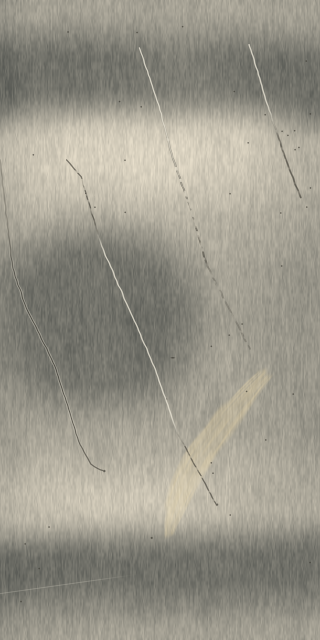
Write a Shadertoy shader that draws this texture.

```glsl
// Brushed metal sheet: soft horizontal reflections, a dark rounded shadow,
// fine vertical grain, long bent scratches, sparse pits and a tan smear.
// Space: x runs 0..1 to the right, y runs 0..2 downward from the top edge.

float hash(vec2 p) {
    vec3 h = fract(p.xyx * vec3(0.1031, 0.1030, 0.0973));
    h += dot(h, h.yzx + 33.33);
    return fract((h.x + h.y) * h.z);
}

float noise(vec2 p) {
    vec2 i = floor(p), f = fract(p);
    f = f * f * (3.0 - 2.0 * f);
    return mix(mix(hash(i), hash(i + vec2(1, 0)), f.x),
               mix(hash(i + vec2(0, 1)), hash(i + vec2(1, 1)), f.x), f.y);
}

// Distance to a bent line through six points
float pathDistance(vec2 p, vec2 c[6]) {
    float d = 9.0;
    for (int i = 0; i < 5; i++) {
        vec2 a = p - c[i], b = c[i + 1] - c[i];
        d = min(d, length(a - b * clamp(dot(a, b) / dot(b, b), 0.0, 1.0)));
    }
    return d;
}

float stroke(float d, float halfWidth) {
    float aa = 0.75 / iResolution.x;
    return 1.0 - smoothstep(max(halfWidth - aa, 0.0), halfWidth + aa, d);
}

float window(float a, float b, float soft, float x) {
    return smoothstep(a - soft, a + soft, x) * (1.0 - smoothstep(b - soft, b + soft, x));
}

// Broad reflections and the rounded shadow
float sheetLight(vec2 p) {
    float side = p.x - 0.5;
    float y = p.y + 0.02 * (noise(p * 4.0) - 0.5);
    float top = y - 0.16 * side * side;
    float v = mix(0.65, 0.44, smoothstep(0.02, 0.2, y));
    v += 0.05 * exp(-pow((p.x - 0.58) / 0.16, 2.0)) * window(0.12, 0.33, 0.06, y);
    v = mix(v, 0.74, smoothstep(0.26, 0.42, top));
    v = mix(v, 0.65, smoothstep(0.52, 0.9, y));
    v = mix(v, 0.71, smoothstep(1.3, 1.5, y));
    v = mix(v, 0.44, smoothstep(1.6, 1.75, y + 0.03 * side));
    v = mix(v, 0.64, smoothstep(1.79, 2.0, y));
    vec2 glow = (p - vec2(0.47, 0.49)) / vec2(0.42, 0.14);
    v += 0.12 * exp(-dot(glow, glow));
    glow = (p - vec2(0.3, 1.56)) / vec2(0.42, 0.08);
    v += 0.08 * exp(-dot(glow, glow));
    v -= 0.06 * smoothstep(0.72, 1.0, p.x) * window(0.35, 1.62, 0.1, y);
    v -= 0.05 * (1.0 - smoothstep(0.0, 0.12, p.x));
    // Shadow: a superellipse with a wide soft rim
    vec2 s = abs(p - vec2(0.3, 1.0)) / vec2(0.34, 0.3);
    float r = pow(pow(s.x, 2.6) + pow(s.y, 2.6), 1.0 / 2.6);
    return mix(v, 0.43 + 0.03 * s.y, 0.97 * (1.0 - smoothstep(0.6, 1.22, r)));
}

void mainImage(out vec4 fragColor, in vec2 fragCoord) {
    vec2 p = vec2(fragCoord.x, iResolution.y - fragCoord.y) / iResolution.xy * vec2(1, 2);
    float v = sheetLight(p);

    // Vertical brushing in three scales, and cloudy wear
    v += 0.085 * (noise(p * vec2(230, 34)) - 0.5);
    v += 0.06 * (noise(p * vec2(290, 90) + 40.0) - 0.5);
    v += 0.03 * (noise(p * vec2(70, 7) + 9.0) - 0.5);
    v += 0.03 * (noise(p * 9.0) - 0.5);
    vec3 col = vec3(0.44, 0.44, 0.41) + (v - 0.44) * vec3(1.0, 0.925, 0.825);

    // Tan smear, narrowing as it curves to the lower left
    float s = (p.y - 1.165) / 0.5, k = clamp(1.0 - s, 0.0, 1.0);
    float left = 0.512 + 0.29 * k * k, right = 0.545 + 0.31 * pow(k, 1.2);
    float across = (p.x - left) / (right - left);
    float streak = noise(vec2(across * 13.0, s * 9.0));
    float rag = 0.2 * (noise(vec2(p.x * 40.0 + p.y * 25.0, p.y * 12.0)) - 0.5);
    float smear = window(0.0, 1.0, 0.09, across + rag) * window(0.0, 1.0, 0.025, s + 0.4 * rag);
    col = mix(col, vec3(0.80, 0.75, 0.63) + 0.5 * (v - 0.66), smear * (0.4 + 0.45 * streak));

    // Scratches: bright gouges that fade into dark broken lines
    vec2 w = p + 0.003 * (vec2(noise(p.yy * 45.0), 0.5) - 0.5);
    float broken = smoothstep(0.2, 0.6, noise(p * vec2(60, 110)));
    float a = pathDistance(w, vec2[6](vec2(0.435, 0.15), vec2(0.495, 0.325), vec2(0.54, 0.495),
        vec2(0.595, 0.65), vec2(0.647, 0.83), vec2(0.78, 1.09)));
    float b = pathDistance(w, vec2[6](vec2(0.778, 0.14), vec2(0.805, 0.225), vec2(0.835, 0.325),
        vec2(0.87, 0.43), vec2(0.897, 0.51), vec2(0.94, 0.617)));
    float c = pathDistance(w, vec2[6](vec2(0.208, 0.5), vec2(0.253, 0.552), vec2(0.318, 0.77),
        vec2(0.482, 1.146), vec2(0.553, 1.35), vec2(0.678, 1.58)));
    float d = pathDistance(w, vec2[6](vec2(0.0, 0.5), vec2(0.04, 0.84), vec2(0.083, 0.965),
        vec2(0.17, 1.14), vec2(0.25, 1.39), vec2(0.285, 1.45)));
    d = min(d, pathDistance(w, vec2[6](vec2(0.285, 1.45), vec2(0.295, 1.458), vec2(0.305, 1.464),
        vec2(0.313, 1.468), vec2(0.32, 1.47), vec2(0.327, 1.472))));
    float bright = stroke(a, 0.0016) * (1.0 - smoothstep(0.3, 0.75, p.y));
    bright = max(bright, stroke(b, 0.002) * (1.0 - smoothstep(0.3, 0.46, p.y)));
    bright = max(bright, stroke(c, 0.0018) * window(0.75, 1.34, 0.05, p.y));
    bright = max(bright, 0.4 * stroke(abs(d - 0.003), 0.001) * window(0.8, 1.4, 0.1, p.y));
    float faint = abs(p.y - 1.855 + 0.14 * p.x);
    bright = max(bright, 0.25 * stroke(faint, 0.0012) * (1.0 - smoothstep(0.25, 0.45, p.x)));
    float dark = stroke(a - 0.001, 0.0016) * smoothstep(0.3, 0.55, p.y) * mix(0.7, 0.35, smoothstep(0.8, 0.86, p.y)) * broken;
    dark = max(dark, stroke(b, 0.0026) * smoothstep(0.32, 0.46, p.y) * (0.4 + 0.5 * broken));
    dark = max(dark, stroke(c, 0.0018) * (1.0 - window(0.73, 1.36, 0.04, p.y)) * (0.25 + 0.6 * broken));
    dark = max(dark, stroke(d, 0.0018) * mix(0.35, 0.8, smoothstep(0.6, 1.0, p.y)));

    // Pits: sparse over the sheet, denser beside two scratches and at their ends
    vec2 cell = floor(p * 55.0), f = fract(p * 55.0);
    vec2 spot = 0.25 + 0.5 * vec2(hash(cell + 3.0), hash(cell + 71.0));
    float crowd = exp(-90.0 * distance(p, vec2(0.285, 0.62))) + exp(-45.0 * distance(p, vec2(0.9, 0.41)));
    float pit = step(hash(cell + 17.0), 0.006 + 0.8 * crowd) * stroke(length(f - spot) / 55.0, 0.0022);
    pit = max(pit, stroke(length((p - vec2(0.54, 1.118)) * vec2(0.5, 1.2)), 0.0028));
    pit = max(pit, stroke(min(distance(p, vec2(0.678, 1.577)), distance(p, vec2(0.326, 1.472))), 0.0036));
    pit = max(pit, stroke(distance(p, vec2(0.474, 1.681)), 0.003));
    col = mix(col, vec3(0.24, 0.23, 0.20), max(dark * 0.75, pit * 0.7));
    col = mix(col, vec3(0.90, 0.88, 0.82), bright * 0.85);
    fragColor = vec4(clamp(col, 0.0, 1.0), 1.0);
}
```
